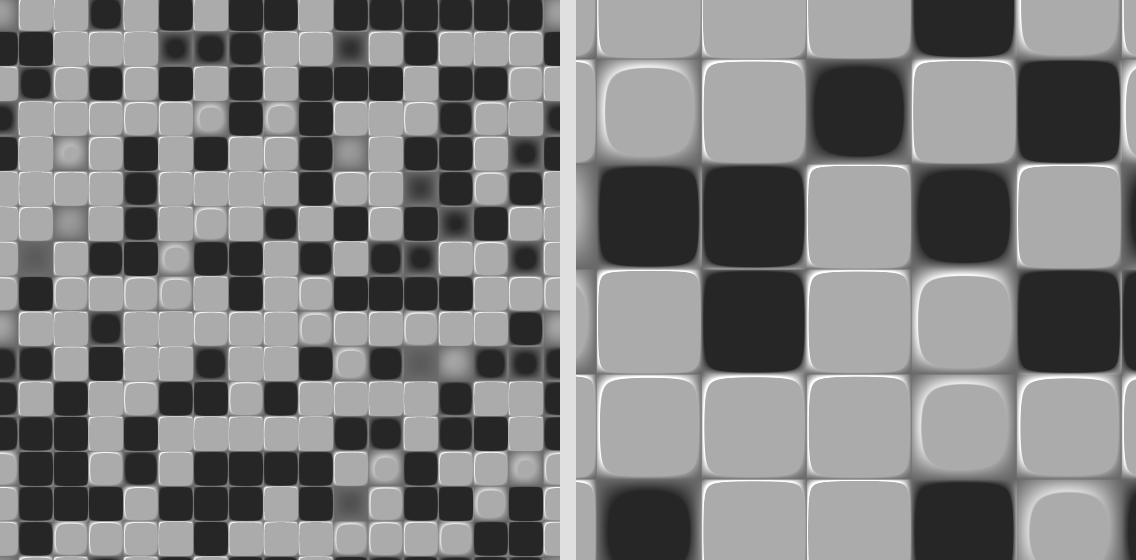
Left, the full canvas; right, a detail of the centre.
Write a Shadertoy shader that draws this pattern.

```glsl
const float TILES = 16.0;
const vec2 GRID_SHIFT = vec2(0.53, 0.1);
const int SAMPLES = 4;

float hash21(vec2 p) {
    vec3 q = fract(p.xyx * vec3(0.1031, 0.1030, 0.0973));
    q += dot(q, q.yzx + 33.33);
    return fract((q.x + q.y) * q.z);
}

// Pillow height over a unit cell: round at the centre, square at the rim
float pillow(vec2 p) {
    vec2 arc = 4.0 * p * (1.0 - p);
    return arc.x * arc.y;
}

vec2 pillowSlope(vec2 p) {
    vec2 arc = 4.0 * p * (1.0 - p);
    return 4.0 * (1.0 - 2.0 * p) * arc.yx;
}

// Light on a slope: strong toward the lamp, faint on the far side
float bevelLight(vec2 slope, vec2 lampDir) {
    vec2 tilt = 0.06 * slope;
    tilt /= sqrt(1.0 + dot(tilt, tilt));
    return 0.55 * dot(-tilt, lampDir) + 0.42 * length(tilt);
}

float tileShade(vec2 p, float gain) {
    float height = gain * pillow(p);
    float level = clamp(height, -1.0, 1.0);
    float base = 0.41 + 0.26 * level;

    // The flat plateau receives no bevel light
    float onBevel = 1.0 - smoothstep(0.9, 1.04, abs(height));
    float light = bevelLight(gain * pillowSlope(p), normalize(vec2(-1.0, 1.2)));
    return base * (1.0 + onBevel * light);
}

float mosaic(vec2 uv) {
    vec2 grid = uv * TILES - GRID_SHIFT;
    vec2 id = mod(floor(grid), TILES);

    // Positive gain raises a light tile, negative sinks a dark one
    float gain = mix(-17.2, 22.8, hash21(id + 7.0));
    return tileShade(fract(grid), gain);
}

void mainImage(out vec4 fragColor, in vec2 fragCoord) {
    // Supersample to smooth seams and plateau rims
    float shade = 0.0;
    for (int j = 0; j < SAMPLES; j++) {
        for (int i = 0; i < SAMPLES; i++) {
            vec2 jitter = (vec2(i, j) + 0.5) / float(SAMPLES) - 0.5;
            shade += mosaic((fragCoord + jitter) / iResolution.y);
        }
    }
    shade /= float(SAMPLES * SAMPLES);
    fragColor = vec4(vec3(clamp(shade, 0.0, 1.0)), 1.0);
}
```
